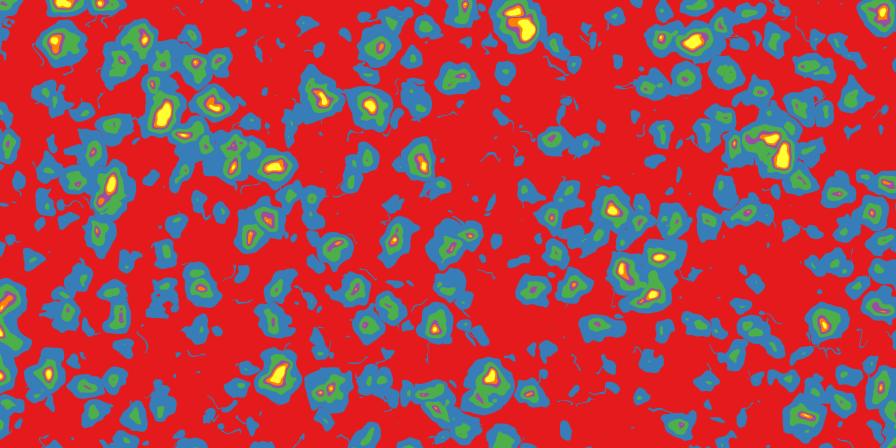
A Shadertoy shader for this texture:

```glsl
// Lengths are in units of the canvas height
const float CELL = 0.06;            // spacing of the blob seeds
const float MAX_RADIUS = 0.047;
const float SIZE_SKEW = 1.8;        // higher: more small blobs
const float CLUSTER_SCALE = 0.19;
const float COARSE_SCALE = 0.045;
const float COARSE_WARP = 0.036;
const float FINE_SCALE = 0.017;
const float FINE_WARP = 0.013;
const float ROUGHNESS = 0.007;
const float TAIL_SHARE = 0.35;
const float TAIL_LENGTH = 0.036;
const float TAIL_HALF_WIDTH = 0.0019;
const float TAIL_CURL = 0.006;

// Depth inside a blob at which each band begins
const float BLUE_DEPTH = 0.0;
const float GREEN_DEPTH = 0.0175;
const float PURPLE_DEPTH = 0.0300;
const float ORANGE_DEPTH = 0.0360;
const float YELLOW_DEPTH = 0.0410;

const vec3 RED = vec3(0.894, 0.102, 0.110);
const vec3 BLUE = vec3(0.216, 0.494, 0.722);
const vec3 GREEN = vec3(0.302, 0.686, 0.290);
const vec3 PURPLE = vec3(0.596, 0.306, 0.639);
const vec3 ORANGE = vec3(1.0, 0.498, 0.0);
const vec3 YELLOW = vec3(1.0, 1.0, 0.2);

vec3 hash3(vec2 p) {
    vec3 q = fract(p.xyx * vec3(0.1031, 0.1030, 0.0973));
    q += dot(q, q.yxz + 33.33);
    return fract((q.xxy + q.yzz) * q.zyx);
}

// Smooth value noise, three independent channels
vec3 noise3(vec2 p) {
    vec2 i = floor(p);
    vec2 f = fract(p);
    f = f * f * (3.0 - 2.0 * f);
    vec3 low = mix(hash3(i), hash3(i + vec2(1, 0)), f.x);
    vec3 high = mix(hash3(i + vec2(0, 1)), hash3(i + vec2(1, 1)), f.x);
    return mix(low, high, f.y);
}

// Thin wavy strand that starts at a seed
float tailDepth(vec2 d, float angle) {
    vec2 axis = vec2(cos(angle), sin(angle));
    vec2 q = vec2(dot(d, axis), dot(d, vec2(-axis.y, axis.x)));
    q.y += TAIL_CURL * sin(q.x * 150.0 + angle * 7.0);
    q.x -= clamp(q.x, 0.0, TAIL_LENGTH);
    return TAIL_HALF_WIDTH - length(q);
}

// Union of cones and strands: positive inside, deepest at the cores
float blobDepth(vec2 p) {
    vec3 coarse = noise3(p / COARSE_SCALE + 17.0) - 0.5;
    vec3 fine = noise3(p / FINE_SCALE + 71.0) - 0.5;
    p += COARSE_WARP * coarse.xy + FINE_WARP * fine.xy;
    float rough = ROUGHNESS * (0.6 * coarse.z + fine.z);

    vec2 home = floor(p / CELL);
    float depth = -1.0;
    for (int y = -1; y <= 1; y++) {
        for (int x = -1; x <= 1; x++) {
            vec2 cell = home + vec2(x, y);
            vec3 seed = hash3(cell + 211.0);
            vec3 kind = hash3(cell + 503.0);
            vec2 center = (cell + seed.xy) * CELL;
            float cluster = 0.6 + 0.8 * noise3(center / CLUSTER_SCALE + 139.0).x;
            float radius = MAX_RADIUS * pow(seed.z, SIZE_SKEW) * cluster;
            vec2 d = p - center;
            depth = max(depth, radius - length(d) + rough);
            if (kind.x < TAIL_SHARE) {
                depth = max(depth, tailDepth(d, 6.2832 * kind.y));
            }
        }
    }
    return depth;
}

void mainImage(out vec4 fragColor, in vec2 fragCoord) {
    float depth = blobDepth(fragCoord / iResolution.y);
    float soft = clamp(fwidth(depth), 0.2 / iResolution.y, 3.0 / iResolution.y);

    // Nested bands with edges one pixel wide
    vec3 color = RED;
    color = mix(color, BLUE, clamp((depth - BLUE_DEPTH) / soft + 0.5, 0.0, 1.0));
    color = mix(color, GREEN, clamp((depth - GREEN_DEPTH) / soft + 0.5, 0.0, 1.0));
    color = mix(color, PURPLE, clamp((depth - PURPLE_DEPTH) / soft + 0.5, 0.0, 1.0));
    color = mix(color, ORANGE, clamp((depth - ORANGE_DEPTH) / soft + 0.5, 0.0, 1.0));
    color = mix(color, YELLOW, clamp((depth - YELLOW_DEPTH) / soft + 0.5, 0.0, 1.0));
    fragColor = vec4(color, 1.0);
}
```
